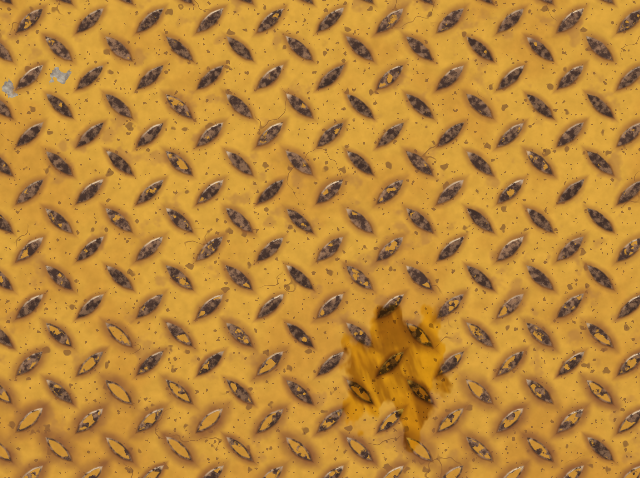
Reproduce this texture procedurally as a Shadertoy shader.

```glsl
float hash(vec2 p) {
    vec3 q = fract(vec3(p.xyx) * 0.1031);
    q += dot(q, q.yzx + 33.33);
    return fract((q.x + q.y) * q.z);
}

float noise(vec2 p) {
    vec2 i = floor(p), f = fract(p);
    f = f * f * (3.0 - 2.0 * f);
    return mix(mix(hash(i), hash(i + vec2(1, 0)), f.x),
               mix(hash(i + vec2(0, 1)), hash(i + vec2(1, 1)), f.x), f.y);
}

float fbm(vec2 p) {
    float sum = 0.0, amp = 0.53;
    for (int i = 0; i < 4; i++) {
        sum += amp * noise(p);
        p = mat2(1.6, 1.2, -1.2, 1.6) * p + 17.3;
        amp *= 0.5;
    }
    return sum;
}

// Pointed oval along y with half width w and half length h
float lens(vec2 p, float w, float h) {
    float r = (w * w + h * h) / (2.0 * w);
    return length(vec2(abs(p.x) + r - w, p.y)) - r;
}

// Worn yellow paint with stains, fine scratches and specks
vec3 paint(vec2 p, float low) {
    float blotch = smoothstep(0.45, 0.72, fbm(p * 8.0 + 3.0));
    vec3 col = mix(vec3(0.85, 0.64, 0.25), vec3(0.79, 0.56, 0.22), 0.65 * blotch + 0.25 * low);
    col *= 0.94 + 0.12 * fbm(p * 75.0);
    col = mix(col, vec3(0.66, 0.46, 0.26), 0.5 * smoothstep(0.62, 0.8, fbm(p * 24.0 + 9.0)));

    float crack = 1.0 - smoothstep(0.002, 0.009, abs(fbm(p * 9.0 + 40.0) - 0.5));
    col = mix(col, vec3(0.5, 0.34, 0.18), 0.6 * crack * smoothstep(0.67, 0.8, noise(p * 10.0 + 5.0)));

    for (int k = 0; k < 3; k++) {
        float scale = 24.0 * exp2(float(k));
        vec2 g = p * scale + float(k) * 7.7, id = floor(g);
        vec2 centre = 0.3 + 0.4 * vec2(hash(id + 3.1), hash(id + 8.7));
        float radius = 0.04 + 0.12 * hash(id + 5.3);
        float d = length(fract(g) - centre) - radius + 0.25 * (noise(g * 6.0) - 0.5);
        float speck = (1.0 - smoothstep(-0.04, 0.06, d)) * step(0.78, hash(id));
        col = mix(col, vec3(0.43, 0.29, 0.19), 0.6 * speck);
    }
    return col;
}

void mainImage(out vec4 fragColor, in vec2 fragCoord) {
    vec2 uv = fragCoord / iResolution.xy;
    vec2 p = uv * vec2(1.342, 1.0);
    float px = 1.0 / iResolution.y;
    float low = 1.0 - smoothstep(0.05, 0.5, uv.y);
    float grit = fbm(p * 130.0);
    vec3 col = paint(p, low);

    // Chips down to bare grey metal near the upper left
    for (int k = 0; k < 2; k++) {
        vec2 c = (p - mix(vec2(0.122, 0.84), vec2(0.012, 0.815), float(k))) / vec2(0.026, 0.02);
        float chip = smoothstep(0.5, 0.58, fbm(p * 60.0) + 0.22 - 0.3 * dot(c, c));
        col = mix(col, mix(vec3(0.47, 0.42, 0.38), vec3(0.82, 0.78, 0.7), grit), chip);
    }

    // Two interleaved lattices of raised studs leaning opposite ways
    vec2 pitch = vec2(0.126, 0.1196);
    for (int k = 0; k < 2; k++) {
        float back = float(k);
        vec2 g = p / pitch - mix(vec2(0.5, 0.01), vec2(0.98, 0.51), back);
        vec2 id = floor(g + 0.5);
        float seed = hash(id + 31.0 * back + 11.0);
        vec2 q = (g - id) * pitch + 0.002 * (vec2(seed, hash(id + 4.0)) - 0.5);
        vec2 axis = vec2(0.74, back < 0.5 ? 0.673 : -0.673);
        float along = dot(q, axis);
        float across = dot(q, vec2(-axis.y, axis.x) * (1.0 - 2.0 * back)) * (1.0 - 2.0 * back);
        float d = lens(vec2(across, along), 0.0108 + 0.0015 * seed, 0.0365);
        d += 0.0022 * (fbm(p * 95.0) - 0.5);

        // Rust and dirt gathered around the foot
        float halo = 1.0 - smoothstep(0.0, 0.012 + 0.014 * low * seed + 0.006 * seed, d);
        halo *= 0.35 + 1.0 * fbm(p * 32.0 + seed * 9.0);
        col = mix(col, vec3(0.57, 0.37, 0.21), min(halo * (0.75 + 0.25 * low), 1.0));
        float under = (1.0 - smoothstep(0.0, 0.005, d)) * smoothstep(0.002, -0.004, -q.y * -1.0);
        col = mix(col, vec3(0.36, 0.21, 0.13), 0.5 * under);

        // Bare steel top
        vec3 steel = mix(vec3(0.27, 0.2, 0.17), vec3(0.53, 0.4, 0.3), smoothstep(0.3, 0.75, grit));
        steel *= 0.92 + 0.2 * seed + 9.0 * across * (1.0 - back);

        // Paint left on the crown, more often lower down
        float kept = fbm(p * 55.0 + 20.0) + 0.32 * low + 0.24 * (seed - 0.5) - 0.12;
        kept = smoothstep(0.56, 0.66, kept) * smoothstep(0.001, 0.005, -d);
        steel = mix(steel, vec3(0.82, 0.58, 0.21), 0.9 * kept);

        // Bright worn rim on one lattice, bright tip on the other
        float rim = smoothstep(-0.0045, -0.0015, d) * smoothstep(0.0, 0.004, across);
        rim *= smoothstep(-0.03, 0.02, along) * (1.0 - back);
        float tip = smoothstep(0.022, 0.033, mix(along, -along, back));
        float shine = max(rim, 0.75 * tip) * (0.35 + 0.65 * hash(id + 19.0));
        steel = mix(steel, vec3(0.93, 0.83, 0.69), shine * smoothstep(0.2, 0.5, grit));

        col = mix(col, steel, 1.0 - smoothstep(-px, px, d));
    }

    // Dark amber spill with ragged streaks
    vec2 s = (p - vec2(0.825, 0.235)) / vec2(0.105, 0.145);
    float ragged = fbm(p * vec2(22.0, 15.0) + 2.0);
    float spill = 1.0 - smoothstep(0.75, 0.95, length(s) + 1.5 * (ragged - 0.5));
    float streak = smoothstep(0.4, 0.65, fbm(vec2(p.x * 30.0 + p.y * 9.0, p.y * 9.0)));
    col *= mix(vec3(1.0), mix(vec3(0.97, 0.88, 0.3), vec3(0.7, 0.57, 0.22), streak), 0.9 * spill);

    fragColor = vec4(clamp(col, 0.0, 1.0), 1.0);
}
```
